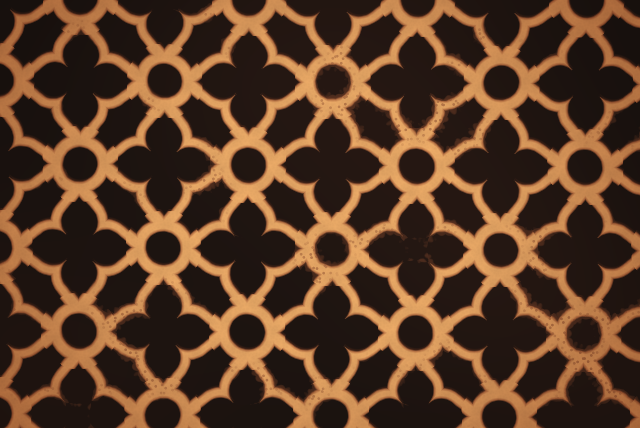
Reproduce this pattern procedurally as a Shadertoy shader.

```glsl
#define PITCH vec2(0.1968, 0.1951)  // ring to foil spacing, in canvas heights
#define ANCHOR vec2(0.0280, -0.0820) // one ring, from the canvas centre
#define TILT 0.006
#define HOLE 0.208
#define RING 0.356
#define LOBE_AT 0.307
#define LOBE 0.218
#define TIP 0.655
#define BAND 0.119
#define COLLAR 0.025
#define WEAR 0.55

vec2 hash2(vec2 p) {
    vec3 q = fract(p.xyx * vec3(0.1031, 0.1030, 0.0973));
    q += dot(q, q.yzx + 33.33);
    return fract((q.xx + q.yz) * q.zy);
}

// Cellular noise: distance to the nearest scattered point
float cellular(vec2 p) {
    vec2 cell = floor(p), f = fract(p);
    float nearest = 2.0;
    for (int j = -1; j <= 1; j++)
        for (int i = -1; i <= 1; i++) {
            vec2 o = vec2(i, j);
            vec2 d = o + hash2(cell + o + 50.0) - f;
            nearest = min(nearest, dot(d, d));
        }
    return sqrt(nearest);
}

// Quarter of a four-lobed opening, lobe along x ending in a point
float foil(vec2 v) {
    float s = LOBE / (TIP - LOBE_AT), c = sqrt(1.0 - s * s);
    vec2 q = v - vec2(LOBE_AT, 0.0);
    float lobe = dot(q, vec2(c, -s)) > 0.0 ? dot(q, vec2(s, c)) - LOBE : length(q) - LOBE;
    return min(lobe, v.x - 0.168);
}

// Signed distance to the lattice, negative on the metal
float lattice(vec2 u) {
    // Fold the plane to one wedge: ring at the origin, foil at (1, 0)
    vec2 a = abs(mod(u + 1.0, 2.0) - 1.0);
    if (a.x + a.y > 1.0) a = 1.0 - a;
    if (a.y > a.x) a = a.yx;
    float r = length(a);
    float collar = COLLAR * (1.0 - smoothstep(0.445, 0.460, r));
    float band = abs(foil(vec2(1.0 - a.x, a.y)) - 0.5 * BAND) - 0.5 * BAND - collar;
    return max(min(r - RING, band), HOLE - r);
}

void mainImage(out vec4 fragColor, in vec2 fragCoord) {
    vec2 p = (fragCoord - 0.5 * iResolution.xy) / iResolution.y;
    vec2 g = p - ANCHOR;
    vec2 u = (g + TILT * vec2(-g.y, g.x)) / PITCH;
    float px = 1.0 / (PITCH.y * iResolution.y);

    // Hand-cut wobble and chipped edges
    vec2 wobble = 0.006 * sin(u.yx * vec2(5.3, 6.1) + 2.0 * sin(u * 2.7));
    float grit = cellular(u * 13.0);
    float patches = smoothstep(0.50, 0.90, cellular(u * 1.3 + 7.0) - 0.15 * p.y);
    float d = lattice(u + wobble) + 0.012 * (grit - 0.45) * (0.4 + patches);
    float metal = 1.0 - smoothstep(-px, px, d);

    // Dark openings with a reddish glow
    float glow = 0.5 + 0.5 * sin(u.x * 0.8 + 1.5 * sin(u.y * 0.6));
    vec3 col = mix(vec3(0.112, 0.078, 0.064), vec3(0.145, 0.092, 0.072), glow);

    // Side wall below each opening, and crusts clinging to the rim
    float wall = 1.0 - smoothstep(-0.015, 0.015, lattice(u + wobble - vec2(0.008, 0.022)));
    col = mix(col, vec3(0.27, 0.14, 0.09), 0.75 * wall);
    float reach = 0.012 + 0.085 * patches * (1.0 - grit);
    float crust = (1.0 - smoothstep(0.4 * reach, reach, d)) * WEAR;
    col = mix(col, vec3(0.44, 0.24, 0.15), crust * (0.35 + 0.65 * patches));

    // Metal face: rounded rim, soft mottling, worn pits
    float face = smoothstep(0.0, 0.038, -d);
    float mottle = cellular(u * 5.0 + 3.0) - 0.45 + 0.5 * (cellular(u * 30.0) - 0.45);
    vec3 paint = mix(vec3(0.69, 0.42, 0.25), vec3(0.89, 0.645, 0.39), face);
    paint *= 1.0 + 0.07 * mottle;
    float pits = patches * (1.0 - smoothstep(0.12, 0.30, grit));
    paint = mix(paint, vec3(0.55, 0.31, 0.19), WEAR * pits);

    // Light falls off and reddens toward the corners
    float fall = smoothstep(0.30, 1.0, length(p * vec2(1.0, 1.15)));
    paint *= mix(vec3(1.0), vec3(0.74, 0.62, 0.58), fall);
    col *= 1.0 - 0.22 * fall;

    fragColor = vec4(mix(col, paint, metal), 1.0);
}
```
